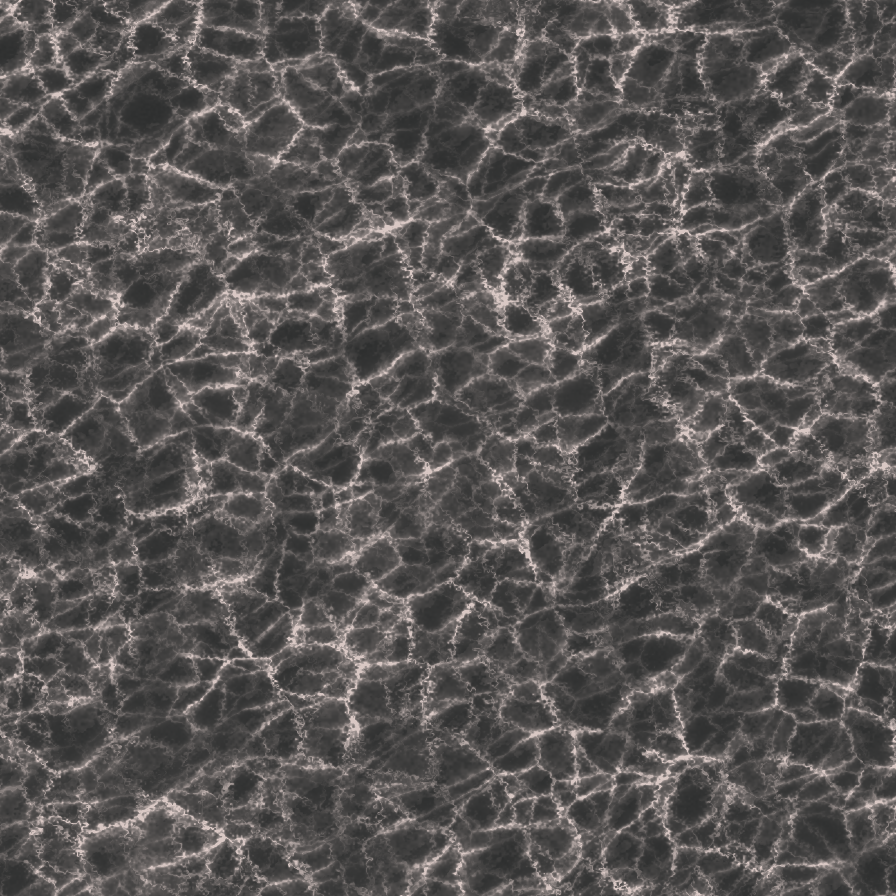
Give the GLSL for this texture, as a Shadertoy shader.

```glsl
float hash(vec2 p) {
    return fract(sin(dot(p, vec2(127.1, 311.7))) * 43758.5453);
}

vec2 hash2(vec2 p) {
    return vec2(hash(p), hash(p + 57.3));
}

float noise(vec2 p) {
    vec2 i = floor(p), f = fract(p);
    f = f * f * (3.0 - 2.0 * f);
    return mix(mix(hash(i), hash(i + vec2(1, 0)), f.x),
               mix(hash(i + vec2(0, 1)), hash(i + vec2(1, 1)), f.x), f.y);
}

float fbm(vec2 p) {
    float sum = 0.0, amp = 0.53;
    for (int i = 0; i < 4; i++) {
        sum += amp * noise(p);
        p = mat2(0.8, 0.6, -0.6, 0.8) * p * 2.03 + 11.7;
        amp *= 0.5;
    }
    return sum;
}

// Voronoi cells: x = distance to the nearest border, y = random value of the cell
vec2 crackle(vec2 p) {
    vec2 cell = floor(p), f = fract(p), nearest = vec2(0), home = vec2(0);
    float best = 8.0, border = 8.0;
    for (int y = -1; y <= 1; y++)
    for (int x = -1; x <= 1; x++) {
        vec2 g = vec2(x, y);
        vec2 r = g + hash2(cell + g) - f;
        if (dot(r, r) < best) {
            best = dot(r, r);
            nearest = r;
            home = g;
        }
    }
    for (int y = -2; y <= 2; y++)
    for (int x = -2; x <= 2; x++) {
        vec2 g = home + vec2(x, y);
        vec2 r = g + hash2(cell + g) - f;
        vec2 gap = r - nearest;
        if (dot(gap, gap) > 1e-5)
            border = min(border, dot(0.5 * (r + nearest), normalize(gap)));
    }
    return vec2(border, hash(cell + home + 3.7));
}

void mainImage(out vec4 fragColor, in vec2 fragCoord) {
    vec2 uv = fragCoord / min(iResolution.x, iResolution.y);

    // Gentle bends, plus a mostly sideways jitter that frays the steep veins
    vec2 bend = vec2(fbm(uv * 14.0), fbm(uv * 14.0 + 31.0)) - 0.5;
    float speck = noise(uv * 360.0 + 3.0) - 0.5;
    float fray = noise(uv * vec2(170, 240)) - 0.5 + 0.9 * (noise(uv * 400.0) - 0.5);
    fray *= 0.4 + 0.9 * noise(uv * 15.0 + 5.0);
    vec2 p = uv + 0.035 * bend + fray * vec2(0.009, 0.004);

    // Dark stone, brushed along the rising diagonal and broken into crumbs
    vec2 along = mat2(0.8, -0.6, 0.6, 0.8) * (uv + fray * 0.005);
    float mottle = smoothstep(0.44, 0.56, fbm(along * vec2(26, 48)) + 0.16 * speck);
    float grit = noise(uv * 250.0 + 9.0);
    float haze = smoothstep(0.45, 0.75, fbm(uv * 7.0 + 17.0));
    float tone = 0.01 + mottle * (0.02 + 0.07 * grit) + 0.03 * haze + 0.03 * speck;

    // Three nets of veins, each finer and fainter than the last
    for (int i = 0; i < 3; i++) {
        float n = float(i);
        float scale = 13.0 + 6.0 * n;
        vec2 q = mat2(0.92, -0.2, 0.2, 1.03) * p * scale + 23.0 * n;
        vec2 net = crackle(q);
        float d = max(net.x / scale + 0.004 * speck, 0.0);
        float strength = 0.2 + 0.8 * smoothstep(0.2, 0.85, noise(uv * 23.0 + 19.0 * n));
        float core = 0.66 * exp(-d * 480.0);
        float glow = (0.04 + 0.2 * net.y) * exp(-d * 120.0) * (0.5 + 0.5 * mottle + 0.5 * grit);
        tone += (core + glow) * strength * (1.0 - 0.2 * n);
    }

    vec3 stone = vec3(0.175, 0.18, 0.18), vein = vec3(0.85, 0.785, 0.77);
    fragColor = vec4(mix(stone, vein, clamp(tone, 0.0, 1.0)), 1.0);
}
```
